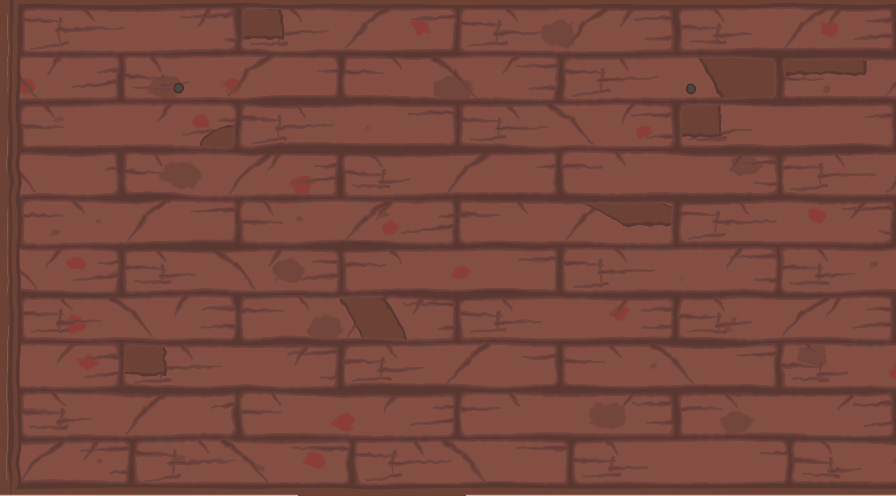
Reproduce this texture procedurally as a Shadertoy shader.

```glsl
// Weathered red brick wall: ten courses of long bricks in running bond.
// One distance field holds uneven joints and tapered cracks, and is cut into flat
// tone bands; chips, stains and red spots are chosen per brick.
const vec2 BRICK = vec2(0.442, 0.0969);
const vec3 FACE = vec3(0.51, 0.31, 0.26);
const vec3 SHADE = vec3(0.44, 0.27, 0.24);
const vec3 RIM = vec3(0.40, 0.24, 0.21);
const vec3 MORTAR = vec3(0.35, 0.22, 0.19);
const vec3 BARE = vec3(0.42, 0.26, 0.205);

float hash(vec2 v) {
    vec3 a = fract(v.xyx * 0.1031);
    a += dot(a, a.yzx + 33.33);
    return fract((a.x + a.y) * a.z);
}

float noise(vec2 v) {
    vec2 i = floor(v), f = fract(v);
    f = f * f * (3.0 - 2.0 * f);
    return mix(mix(hash(i), hash(i + vec2(1, 0)), f.x),
               mix(hash(i + vec2(0, 1)), hash(i + vec2(1, 1)), f.x), f.y);
}

float cover(float d) {
    float aa = 0.6 / iResolution.y;
    return smoothstep(aa, -aa, d);
}

// Stroke between two points in brick units, thinning from a to b
float crack(vec2 c, vec2 a, vec2 b, float width) {
    vec2 pa = c - a * BRICK, ba = (b - a) * BRICK;
    float t = clamp(dot(pa, ba) / dot(ba, ba), 0.0, 1.0);
    return length(pa - ba * t) - width * (1.0 - t);
}

float box(vec2 q, vec2 center, vec2 halfSize) {
    vec2 d = (abs(q - center) - halfSize) * BRICK;
    return max(d.x, d.y);
}

float cracks(vec2 c, vec2 id) {
    float h = hash(id + 3.0), j = 0.2 * (hash(id + 8.0) - 0.5);
    float d = crack(c, vec2(0, 0.6 + j), vec2(0.2, 0.57 + j), 0.004);
    d = min(d, crack(c, vec2(0.2 + j, 1), vec2(0.25 + j, 0.68), 0.005));
    d = min(d, crack(c, vec2(1, 0.73 + j), vec2(0.83 - j, 0.7 + j), 0.004));
    if (hash(id + 21.0) < 0.75) { // branching cluster at the left
        d = min(d, crack(c, vec2(0.19, 0.64 + j), vec2(0.185, 0.28), 0.002));
        d = min(d, crack(c, vec2(0.18, 0.4 + j), vec2(0.38 + j, 0.45 + j), 0.003));
        d = min(d, crack(c, vec2(0.22, 0.24), vec2(0.06, 0.21 - j), 0.002));
    }
    if (hash(id + 44.0) < 0.65) {
        d = min(d, crack(c, vec2(1, 0.35 - j), vec2(0.84 + j, 0.3), 0.004));
        d = min(d, crack(c, vec2(0.78 + j, 0.97), vec2(0.72 + j, 0.58), 0.005));
    }
    if (h > 0.5) { // long bowed split
        float lean = h > 0.8 ? -0.1 : 0.1;
        vec2 mid = vec2(0.55 + 0.3 * lean, 0.62);
        d = min(d, crack(c, mid + vec2(lean, 0.33), mid, 0.005) - 0.0015);
        d = min(d, crack(c, mid, mid - vec2(0.9 * lean, 0.5), 0.004));
    }
    return d;
}

// Broken-away area; a lattice rule picks the few bricks that have one
float chip(vec2 q, vec2 id) {
    if (id == vec2(4, 1)) return box(q, vec2(0.17, 0.77), vec2(0.22, 0.17));
    float rule = mod(id.y - 4.5 * id.x, 7.0);
    if (abs(rule - 2.0) > 0.6 || id.y > 7.5) return 1.0;
    if (rule > 2.2) return box(q, vec2(0.1, 0.65), vec2(0.1, 0.32));
    if (rule < 1.7) {
        q.x += 0.13 * (q.y - 0.5);
        return box(q, id.y > 5.0 ? vec2(0.62, 0.5) : vec2(0.86, 0.5), vec2(id.y > 5.0 ? 0.1 : 0.17, 0.46));
    }
    q.x += (id.y < 3.0 ? -0.5 : 0.3) * q.y * q.y - 0.1;
    return box(q, vec2(0.9, id.y < 3.0 ? 0.25 : 0.7), vec2(0.18, 0.25));
}

void mainImage(out vec4 fragColor, in vec2 fragCoord) {
    vec2 p = fragCoord / iResolution.y;
    vec2 wobble = vec2(noise(p * 30.0), noise(p * vec2(12, 22) + 40.0)) - 0.5;
    vec2 w = p + 0.006 * wobble - vec2(0.003, 0.0);

    // Brick cell: id is (column, course from the top), q runs 0..1, c is canvas units
    float course = clamp(floor((0.988 - w.y) / BRICK.y), 0.0, 9.0), odd = mod(course, 2.0);
    vec2 g = vec2((w.x - 0.035) / BRICK.x - 0.468 * odd - 0.05 * step(8.5, course), (w.y - 0.019) / BRICK.y);
    vec2 id = vec2(floor(g.x) + odd, course), q = vec2(fract(g.x), g.y - 9.0 + course), c = q * BRICK;
    float grain = noise(p * 90.0) - 0.5;
    float edge = max(max(0.035 - w.x, w.y - 0.988), 0.019 - w.y);

    // Stains, red spots and specks
    vec3 col = FACE;
    for (int k = 0; k < 5; k++) {
        vec2 seed = id + 17.0 * float(k) + 5.0;
        vec2 center = vec2(mix(0.12, 0.88, hash(seed)), mix(0.25, 0.75, hash(seed + 31.0)));
        float size = k == 0 ? 0.03 : k == 1 ? 0.018 : 0.006, limit = k == 0 ? 0.22 : k == 1 ? 0.42 : 0.16;
        float d = length((c - center * BRICK) * vec2(0.8, 1.1)) - size * (0.75 + 0.25 * hash(seed + 90.0));
        vec3 tint = k == 1 ? vec3(0.55, 0.235, 0.21) : vec3(0.44, 0.27, 0.225);
        if (hash(seed + 67.0) < limit) col = mix(col, tint, 0.9 * smoothstep(0.003, -0.003, d + 0.012 * grain));
    }

    // Chips with a dark rim
    float broken = chip(q, id) + 0.006 * grain;
    col = mix(col, MORTAR, cover(broken - 0.002));
    col = mix(col, BARE, cover(broken + 0.004));

    // Joints swell in long smudges and round off at the corners; cracks lie on the faces
    vec2 side = min(c, BRICK - c);
    float swell = noise(p * vec2(7, 20) + 11.0);
    vec2 gap = side - vec2(0.0015 + 0.004 * noise(p * 25.0), 0.001 + 0.008 * swell * swell);
    float blend = max(0.012 - abs(gap.x - gap.y), 0.0);
    float d = min(gap.x, gap.y) - blend * blend / 0.048 + 0.002 * grain;
    float split = cracks(c + 0.005 * (vec2(noise(p * 60.0), grain + 0.5) - 0.5), id) + 0.0045;
    d = min(d, mix(split, 1.0, cover(broken)));
    col = mix(col, SHADE, cover(d - 0.0065));
    col = mix(col, RIM, cover(d - 0.0035));
    col = mix(col, MORTAR, cover(d));

    // Two grey-green pebbles in the second course
    if (course == 1.0 && mod(id.x, 2.0) == 1.0) {
        float pebble = length(c - vec2(0.09 + 0.17 * id.x, 0.27) * BRICK) - 0.011;
        col = mix(col, mix(MORTAR * 0.8, vec3(0.28, 0.28, 0.23), cover(pebble + 0.003)), cover(pebble));
    }

    // Frame: bare strip, dark wavy rail, pale hairline and a worn bottom lip
    col = mix(BARE, col, cover(edge));
    col = mix(col, MORTAR, cover(abs(edge) - 0.0035));
    col = mix(col, MORTAR, cover(abs(w.x - 0.019) - 0.001 - 0.004 * noise(p * 9.0)));
    float pale = 0.7 * cover(abs(w.x - 0.012) - 0.0006) * step(0.4, noise(p * 13.0));
    col = mix(col, vec3(0.56, 0.43, 0.37), pale);
    col = mix(col, vec3(0.8, 0.7, 0.66), cover(p.y - 0.0025) * step(0.17, abs(p.x - 0.77)));
    fragColor = vec4(col, 1.0);
}
```
